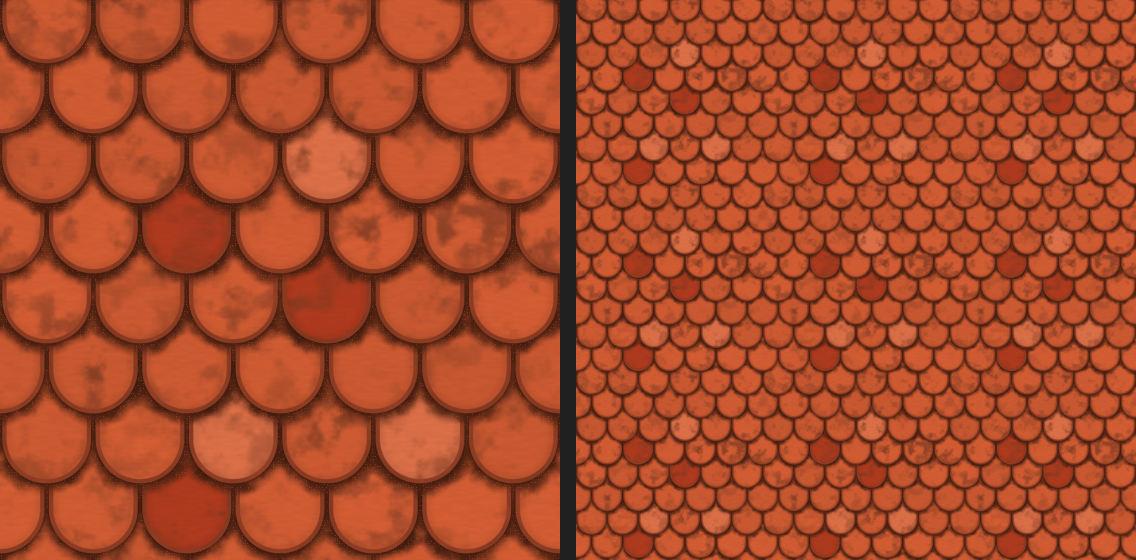
Left, the tile; right, the same tile 3 across and 3 down.
Reproduce this texture procedurally as a WebGL 1 fragment shader.

```glsl
precision highp float;
// Overlapping round-ended clay roof tiles in staggered courses, with dirt and deep shadow.

uniform vec2 u_resolution;

const vec2 TILES = vec2(6.0, 8.0);
const float RADIUS = 0.0794;
const float TIP_OFFSET = 0.0117;
const float RIM_WIDTH = 0.0078;

const vec3 CLAY = vec3(0.81, 0.355, 0.195);
const vec3 PALE_CLAY = vec3(0.85, 0.43, 0.275);
const vec3 BURNT_CLAY = vec3(0.68, 0.225, 0.115);
const vec3 RIM = vec3(0.53, 0.225, 0.13);
const vec3 DIRT = vec3(0.47, 0.22, 0.13);
const vec3 SHADOW = vec3(0.32, 0.135, 0.07);
const vec3 SPECK = vec3(0.60, 0.31, 0.19);

float hash(vec2 p) {
  vec3 q = fract(vec3(p.xyx) * 0.1031);
  q += dot(q, q.yzx + 33.33);
  return fract((q.x + q.y) * q.z);
}

// Value noise that wraps after a whole number of cells
float noise(vec2 p, vec2 period) {
  vec2 cell = floor(p);
  vec2 f = fract(p);
  f = f * f * (3.0 - 2.0 * f);
  vec2 a = mod(cell, period);
  vec2 b = mod(cell + 1.0, period);
  return mix(mix(hash(a), hash(vec2(b.x, a.y)), f.x),
             mix(hash(vec2(a.x, b.y)), hash(b), f.x), f.y);
}

float fbm(vec2 p, vec2 period) {
  float sum = 0.0;
  float weight = 0.5;
  for (int i = 0; i < 4; i++) {
    sum += weight * noise(p, period);
    p *= 2.0;
    period *= 2.0;
    weight *= 0.5;
  }
  return sum / 0.9375;
}

// Signed distance to a column with a round lower end
float tileDistance(vec2 p) {
  return length(vec2(p.x, min(p.y, 0.0))) - RADIUS;
}

// Firing colour: a few pale and a few burnt tiles among the ordinary ones
vec3 tileColour(vec2 id) {
  float index = id.y * TILES.x + id.x;
  float pale = step(mod((index - 8.0) * 25.0 + 48.0 * 5.0, 48.0), 2.5);
  float burnt = step(mod((index - 2.0) * 19.0, 24.0), 1.5) * step(id.y, 6.5);
  vec3 clay = CLAY * mix(0.95, 1.02, hash(id + 7.3));
  return mix(mix(clay, PALE_CLAY, pale), BURNT_CLAY, burnt);
}

// Face with cloudy stains, fine grain and a darker rim
vec3 tileFace(vec2 uv, vec2 id, float d) {
  vec2 shift = floor(vec2(hash(id + 1.7), hash(id + 4.1)) * 24.0);
  float cloud = fbm(uv * 24.0 + shift, vec2(24.0));
  float patches = noise(uv * 12.0 + shift, vec2(12.0));
  float grain = noise(uv * vec2(64.0, 256.0), vec2(64.0, 256.0));
  float wear = mix(0.25, 0.65, hash(id + 2.9));
  float stain = smoothstep(0.46, 0.82, cloud) * (0.5 + patches) * wear;
  vec3 colour = mix(tileColour(id), DIRT, clamp(stain, 0.0, 0.75));
  colour *= 0.98 + 0.04 * grain;
  colour *= mix(1.0, 0.93, smoothstep(-0.025, -RIM_WIDTH, d));
  float rim = smoothstep(-RIM_WIDTH - 0.0015, -RIM_WIDTH + 0.0015, d);
  vec3 rimColour = RIM * (0.88 + 0.24 * cloud);
  return mix(colour, rimColour, rim * 0.95);
}

// Small pale grains scattered on a wrapping grid
float specks(vec2 uv, float count) {
  vec2 cell = mod(floor(uv * count), count);
  vec2 jitter = 0.3 + 0.4 * vec2(hash(cell + 11.0), hash(cell + 23.0));
  float dotMask = 1.0 - smoothstep(0.1, 0.34, length(fract(uv * count) - jitter));
  return dotMask * step(0.6, hash(cell + 5.0));
}

// Light reaching a point beside a raised tile
float openness(float d, float rough) {
  return smoothstep(0.0, 0.027, d + (rough - 0.5) * 0.022);
}

void main() {
  vec2 uv = gl_FragCoord.xy / u_resolution;
  float pixel = 1.0 / min(u_resolution.x, u_resolution.y);
  float tileWidth = 1.0 / TILES.x;
  float course = floor((uv.y - TIP_OFFSET) * TILES.y);
  float rough = fbm(uv * 32.0, vec2(32.0));
  vec3 shade = SHADOW * (0.8 + 0.4 * rough);
  shade = mix(shade, SPECK, 0.5 * specks(uv, 220.0));
  vec3 colour = shade;

  // Courses from the lowest layer to the one casting shade from above
  for (int i = -1; i <= 1; i++) {
    float row = course + float(i);
    float stagger = 0.5 * mod(row, 2.0);
    float column = floor(uv.x * TILES.x - stagger + 0.5);
    vec2 centre = vec2((column + stagger) * tileWidth,
                       row / TILES.y + TIP_OFFSET + RADIUS);
    vec2 p = uv - centre;
    float d = tileDistance(p);
    float neighbour = tileDistance(vec2(tileWidth - abs(p.x), p.y));

    float light = openness(d, rough) * openness(neighbour, rough);
    colour = mix(shade, colour, light);
    colour *= 1.0 - 0.3 * exp(-max(d, 0.0) / 0.002);

    vec2 id = mod(vec2(column, row), TILES);
    float cover = 1.0 - smoothstep(-0.75 * pixel, 0.75 * pixel, d);
    colour = mix(colour, tileFace(uv, id, d), cover);
  }
  gl_FragColor = vec4(colour, 1.0);
}
```
